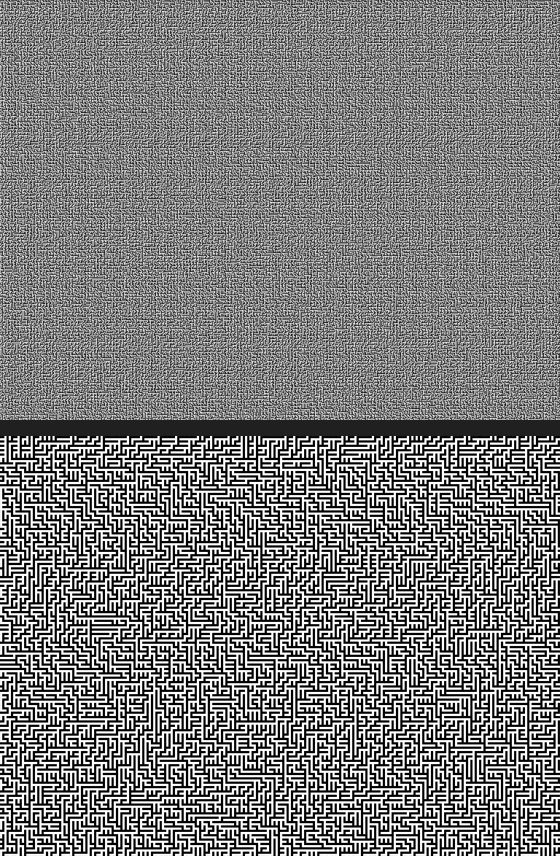
Top: the whole. Bottom: its middle third, enlarged.
This pattern is drawn by a WebGL 1 fragment shader. Its source:

```glsl
precision highp float;
// A very fine black and white labyrinth whose paths and walls are equally wide.
// Every node opens one passage, upward or sideways; each row picks at random
// which side. Units smaller than a pixel are averaged by area into greys.

uniform vec2 u_resolution;

#define UNITS_PER_HEIGHT 576.0  // path and wall widths along the canvas height
#define UPWARD_SHARE 0.5        // share of nodes that open upward
#define EDGE_SOFTNESS 1.1       // filter width relative to one pixel
#define WALL_COLOR vec3(0.0)
#define PATH_COLOR vec3(1.0)

float hash(vec2 p) {
  vec3 q = fract(vec3(p.xyx) * vec3(0.1031, 0.1030, 0.0973));
  q += dot(q, q.yzx + 33.33);
  return fract((q.x + q.y) * q.z);
}

// 1.0 if the node carves its passage upward, 0.0 if sideways.
float opensUpward(vec2 node) {
  return step(hash(node + 17.0), UPWARD_SHARE);
}

// 1.0 on a path and 0.0 on a wall, for one unit square of the maze.
float mazeUnit(vec2 unit) {
  vec2 node = floor(unit * 0.5);
  vec2 parity = unit - 2.0 * node;

  // Sideways links belong to the node on their left or right, by row.
  float rowSide = step(0.5, hash(vec2(node.y + 5.0, 311.0)));
  float sideLink = 1.0 - opensUpward(node + vec2(rowSide, 0.0));
  float upLink = opensUpward(node);

  float evenRow = mix(1.0, sideLink, parity.x);   // nodes and side links
  float oddRow = mix(upLink, 0.0, parity.x);      // up links and pillars
  return mix(evenRow, oddRow, parity.y);
}

// Area average of the maze over a square filter of up to four units.
float filteredMaze(vec2 p, float filterWidth) {
  vec2 low = p - 0.5 * filterWidth;
  vec2 high = p + 0.5 * filterWidth;
  vec2 center = floor(p);
  float sum = 0.0;
  float area = 0.0;
  for (int j = -2; j <= 2; j++) {
    for (int i = -2; i <= 2; i++) {
      vec2 unit = center + vec2(float(i), float(j));
      vec2 overlap = max(min(high, unit + 1.0) - max(low, unit), 0.0);
      float weight = overlap.x * overlap.y;
      sum += weight * mazeUnit(unit);
      area += weight;
    }
  }
  return sum / area;
}

void main() {
  float unitsPerPixel = UNITS_PER_HEIGHT / u_resolution.y;
  vec2 position = gl_FragCoord.xy * unitsPerPixel;
  float path = filteredMaze(position, EDGE_SOFTNESS * unitsPerPixel);
  gl_FragColor = vec4(mix(WALL_COLOR, PATH_COLOR, path), 1.0);
}
```
